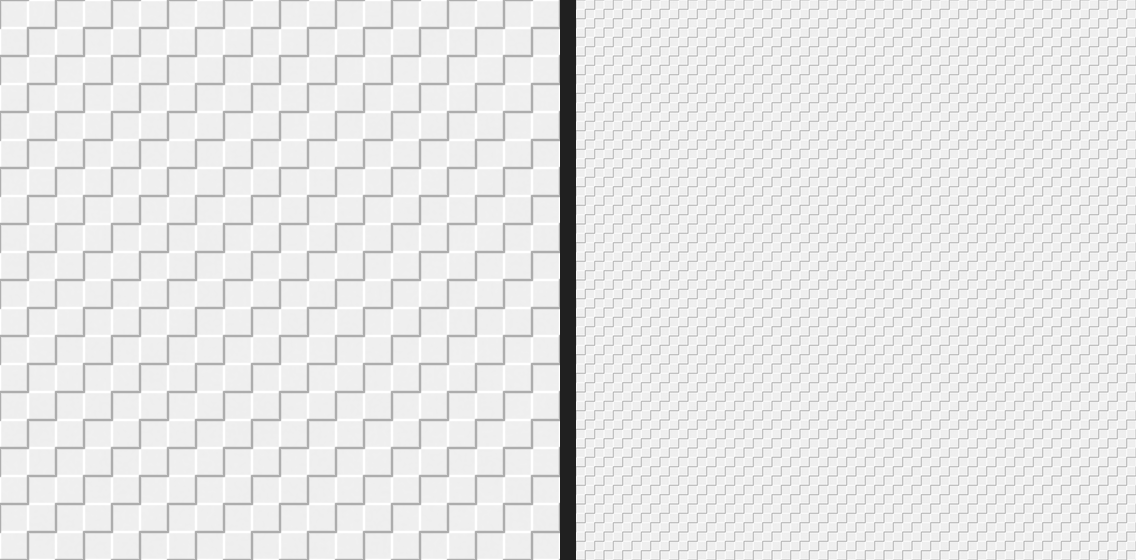
Left, the tile; right, the same tile 3 across and 3 down.
A three.js fragment shader for this pattern:

```glsl
// Pale embossed checker tiles, 20 by 20, joined by grey and white staircase bevels.
varying vec2 vUv;

const float TILES = 20.0;
const float HALF_LINE = 0.042;   // in tile widths
const float SOFTNESS = 0.03;
const vec3 FACE = vec3(0.937);
const vec3 HIGHLIGHT = vec3(1.0);
const vec3 SHADOW = vec3(0.67);

// Unit gradient of a lattice point, wrapping after 'period' points.
vec2 latticeGradient(vec2 point, float period) {
  vec2 p = mod(point, period);
  float angle = 6.2832 * fract(sin(dot(p, vec2(12.99, 78.23))) * 4375.85);
  return vec2(cos(angle), sin(angle));
}

// Gradient noise that tiles over 'period' units.
float gradientNoise(vec2 p, float period) {
  vec2 i = floor(p);
  vec2 f = p - i;
  vec2 u = f * f * f * (f * (f * 6.0 - 15.0) + 10.0);
  vec2 e = vec2(1.0, 0.0);
  float a = dot(latticeGradient(i, period), f);
  float b = dot(latticeGradient(i + e.xy, period), f - e.xy);
  float c = dot(latticeGradient(i + e.yx, period), f - e.yx);
  float d = dot(latticeGradient(i + e.xx, period), f - e.xx);
  return mix(mix(a, b, u.x), mix(c, d, u.x), u.y);
}

// Soft coverage of a line at a given distance from its centre.
float lineMask(float dist, float halfWidth, float softness) {
  return 1.0 - smoothstep(halfWidth - softness, halfWidth + softness, dist);
}

// Distances to the shadow (x) and highlight (y) staircases.
vec2 bevelDistances(vec2 p) {
  vec2 cell = floor(p);
  vec2 f = p - cell;
  float odd = mod(cell.x + cell.y, 2.0);
  // Turn even tiles half way round so the shadow is always left and top.
  vec2 q = mix(1.0 - f, f, odd);
  float shadow = min(min(q.x, 1.0 - q.y), length(q - vec2(1.0, 0.0)));
  float highlight = min(1.0 - q.x, q.y);
  return vec2(shadow, highlight);
}

void main() {
  vec2 p = vUv * TILES;
  vec2 dist = bevelDistances(p);

  // Faint grain and slow tonal drift on the faces.
  float grain = gradientNoise(p * 6.0, TILES * 6.0);
  float drift = gradientNoise(p * 0.5, TILES * 0.5);
  vec3 color = FACE + 0.006 * grain + 0.005 * drift;

  // Highlight first, shadow over it at the corners.
  color = mix(color, HIGHLIGHT, lineMask(dist.y, HALF_LINE, SOFTNESS));
  color = mix(color, SHADOW, lineMask(dist.x, HALF_LINE, SOFTNESS));

  gl_FragColor = vec4(color, 1.0);
}
```
